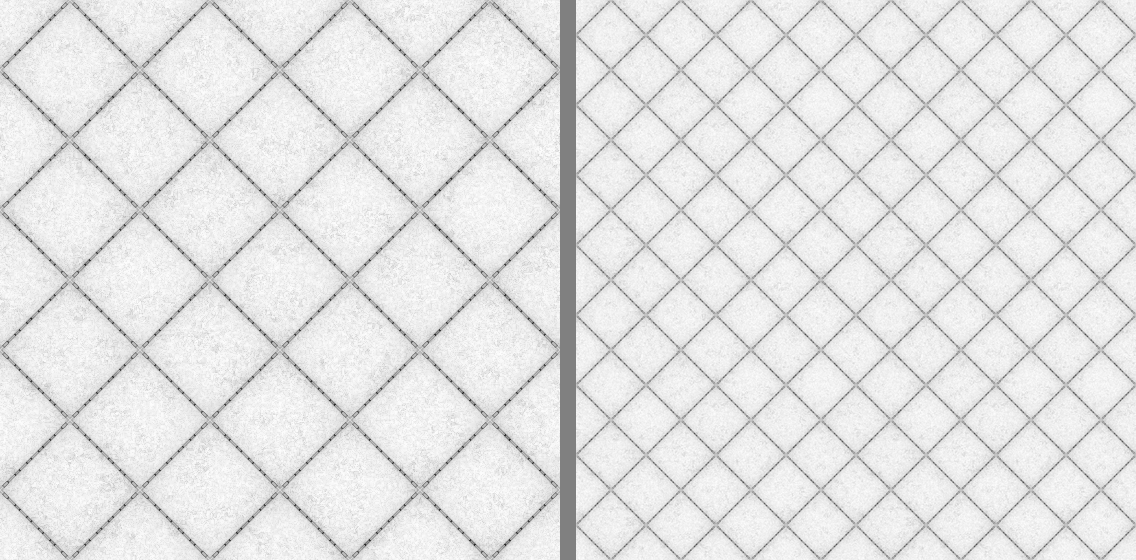
Left: one tile. Right: repeated 2 by 2.
Reproduce this pattern procedurally as a Shadertoy shader.

```glsl
// Pale, finely crazed panels set on the diagonal and divided by thin linked metal strands.
// Diagonal coordinates put a strand on every whole number; wrapped value noise
// and warped Voronoi cells add grain, flecks and hairline cracks that tile.

const float REPEATS = 4.0;         // diamonds across and down
const float WIRE = 0.0125;         // strand half width, in diamond sides
const float SLEEVE = 0.0165;       // half width beside a crossing
const float SLEEVE_REACH = 0.112;  // sleeve length from a crossing
const float KNOT_REACH = 0.045;    // bright cross at a crossing
const float LINKS = 6.0;           // long links per diamond side
const float LINK_END = 0.31;       // notch position within a link
const float NOTCH = 0.042;         // notch half length within a link
const float CRACK_CELLS = 190.0;
const float GRAIN_CELLS = 256.0;
const float PANEL = 0.962;
const float WIRE_LIGHT = 0.74;
const float WIRE_EDGE = 0.42;
const float NOTCH_TONE = 0.22;

// Integer hash giving two values from 0 to 1
vec2 hash2(vec2 cell) {
    uvec2 v = uvec2(ivec2(cell)) * 1664525u + 1013904223u;
    v.x += v.y * 1664525u;
    v.y += v.x * 1664525u;
    v ^= v >> 16u;
    v.x += v.y * 1664525u;
    v.y += v.x * 1664525u;
    v ^= v >> 16u;
    return vec2(v & 65535u) / 65535.0;
}

// Value noise on the unit square, wrapping after n cells
float noise(vec2 uv, float n) {
    vec2 p = uv * n, i = floor(p), f = fract(p);
    f = f * f * (3.0 - 2.0 * f);
    vec2 a = mod(i, n), b = mod(i + 1.0, n);
    return mix(mix(hash2(a).x, hash2(vec2(b.x, a.y)).x, f.x),
               mix(hash2(vec2(a.x, b.y)).x, hash2(b).x, f.x), f.y);
}

// Wrapped Voronoi: x is the gap to the cell border, y a random value per cell
vec2 voronoi(vec2 uv, float n) {
    vec2 p = uv * n, i = floor(p);
    float nearest = 9.0, second = 9.0, id = 0.0;
    for (int y = -1; y <= 1; y++)
    for (int x = -1; x <= 1; x++) {
        vec2 cell = i + vec2(x, y);
        vec2 h = hash2(mod(cell, n));
        float d = length(cell + h - p);
        if (d < nearest) {
            second = nearest;
            nearest = d;
            id = fract(h.x * 7.31 + h.y * 3.17);
        } else second = min(second, d);
    }
    return vec2(second - nearest, id);
}

float toNearestWhole(float v) { return abs(fract(v + 0.5) - 0.5); }

// Linked strand: x is its tone, y its coverage
vec2 strand(float along, float across, float px) {
    float s = toNearestWhole(along);
    float sleeve = 1.0 - smoothstep(-px, px, s - SLEEVE_REACH);
    float knot = 1.0 - smoothstep(-px, px, s - KNOT_REACH);
    float halfWidth = mix(WIRE, SLEEVE, sleeve * (1.0 - knot));
    float link = toNearestWhole(along * LINKS);
    float soft = px * LINKS * 0.5;

    // Rounded metal, with the short links a little darker
    float tone = mix(WIRE_LIGHT, WIRE_EDGE, smoothstep(0.25, 1.0, across / halfWidth));
    tone -= 0.08 * smoothstep(-soft, soft, link - LINK_END) * (1.0 - sleeve);
    tone += 0.10 * knot;
    float notch = 1.0 - smoothstep(NOTCH - soft, NOTCH + soft, abs(link - LINK_END));
    tone = mix(tone, NOTCH_TONE, notch * mix(1.0, 0.35, sleeve));
    return vec2(tone, 1.0 - smoothstep(-0.5 * px, 0.5 * px, across - halfWidth));
}

// Wide haze and narrow contact shadow beside a strand
float shadow(float d) {
    return 0.075 * exp(-d / 0.085) + 0.10 * exp(-d / 0.016);
}

void mainImage(out vec4 fragColor, in vec2 fragCoord) {
    vec2 uv = fragCoord / iResolution.xy;
    vec2 p = uv * REPEATS;
    vec2 diag = vec2(p.x + p.y, p.x - p.y) + 0.5;
    float px = REPEATS * 1.414 / iResolution.y;
    vec2 dist = vec2(toNearestWhole(diag.x), toNearestWhole(diag.y));

    // Panel tint and grain
    vec2 id = floor(diag);
    float tone = PANEL + 0.006 * (hash2(mod(vec2(id.x + id.y, id.x - id.y), 2.0 * REPEATS)).x - 0.5);
    float patches = noise(uv, 36.0) * 0.5 + noise(uv, 88.0) * 0.5;
    tone += 0.065 * (noise(uv, GRAIN_CELLS) - 0.5);

    // Ragged flecks and hairline cracks
    vec2 warp = vec2(noise(uv, 128.0), noise(uv + 0.5, 128.0)) - 0.5;
    vec2 cell = voronoi(uv + warp * 1.2 / CRACK_CELLS, CRACK_CELLS);
    float crackSoft = 0.06 + 0.5 * CRACK_CELLS / iResolution.y;
    float crack = 1.0 - smoothstep(0.0, crackSoft, cell.x);
    tone -= crack * mix(0.02, 0.09, patches);
    tone -= 0.065 * smoothstep(0.6, 0.95, cell.y) * smoothstep(0.45, 0.75, patches);

    // Shade and occasional grime gathered along the strands
    float grime = smoothstep(0.75, 0.95, noise(uv + 0.37, 40.0));
    tone -= (shadow(dist.x) + shadow(dist.y)) * (0.9 + 0.2 * patches);
    tone -= 0.08 * grime * exp(-min(dist.x, dist.y) / 0.025);

    // Two strand directions, fused into a pale cross where they meet
    vec2 rising = strand(diag.x, dist.y, px);
    vec2 falling = strand(diag.y, dist.x, px);
    float fused = mix(rising.x, max(rising.x, falling.x), falling.y);
    tone = mix(tone, falling.x - 0.08 * grime, falling.y);
    tone = mix(tone, fused - 0.08 * grime, rising.y);

    fragColor = vec4(vec3(clamp(tone, 0.0, 1.0)), 1.0);
}
```
